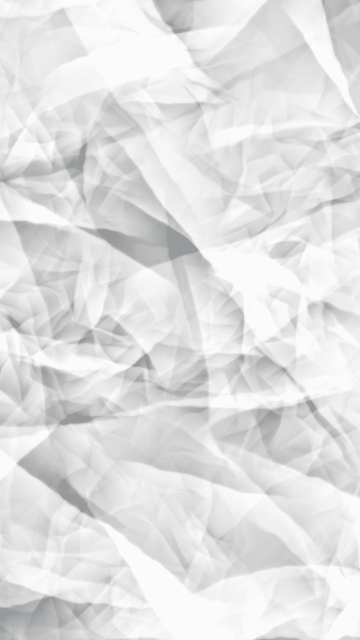
A Shadertoy shader for this texture:

```glsl
// Crumpled white paper: long crossing folds, soft shadows beside them and fine wrinkles.

vec2 hash2(vec2 p) {
    vec3 q = fract(p.xyx * vec3(0.1031, 0.1030, 0.0973));
    q += dot(q, q.yzx + 33.33);
    return fract((q.xx + q.yz) * q.zy) * 2.0 - 1.0;
}

float gradientNoise(vec2 p) {
    vec2 i = floor(p), f = p - i;
    vec2 u = f * f * f * (f * (f * 6.0 - 15.0) + 10.0);
    float a = dot(hash2(i), f);
    float b = dot(hash2(i + vec2(1, 0)), f - vec2(1, 0));
    float c = dot(hash2(i + vec2(0, 1)), f - vec2(0, 1));
    float d = dot(hash2(i + 1.0), f - 1.0);
    return mix(mix(a, b, u.x), mix(c, d, u.x), u.y);
}

vec2 noise2(vec2 p) {
    return vec2(gradientNoise(p), gradientNoise(p + 41.7));
}

// Scattered creases, each bright on one side and dark on the other.
// The shading is a wedge that widens along the crease.
float folds(vec2 p, float scale, float spread) {
    p = p * scale + scale * 7.3;
    vec2 cell = floor(p);
    float shade = 0.0;
    for (int j = -2; j <= 2; j++)
    for (int i = -2; i <= 2; i++) {
        vec2 id = cell + vec2(i, j);
        vec2 offset = p - id - 0.5 - 0.5 * hash2(id);
        vec2 turn = hash2(id + 71.0), kind = hash2(id + 137.0);

        // Two main directions: falling to the right, or rising gently
        float angle = (turn.x > 0.0 ? -0.85 : 0.38) + spread * turn.y;
        float c = cos(angle), s = sin(angle);
        float along = c * offset.x + s * offset.y;
        float across = c * offset.y - s * offset.x + 0.12 * kind.y * along * along;

        float halfLength = 1.05 + 0.45 * fract(kind.y * 7.0);
        float place = clamp(along / halfLength, -1.0, 1.0);
        float taper = 1.0 - smoothstep(0.45, 1.0, abs(place));
        float reach = 1.0 - smoothstep(1.1, 1.9, length(offset));
        float width = mix(0.07, 0.48, 0.5 + 0.5 * place * sign(kind.y));

        float blur = 0.0035 * scale;
        float side = across / sqrt(across * across + blur * blur);
        float strength = kind.x + 0.35 * sign(kind.x);
        float slope = side * exp(-abs(across) / width);
        float line = exp(-abs(across) / (0.006 * scale)) * kind.y;
        shade += taper * reach * (strength * slope + 0.6 * line);
    }
    return shade;
}

// Flat tilted pieces that meet at straight edges.
float planes(vec2 p, float sharpness) {
    vec2 cell = floor(p);
    float lit = 0.0, total = 0.0;
    for (int j = -1; j <= 1; j++)
    for (int i = -1; i <= 1; i++) {
        vec2 id = cell + vec2(i, j);
        vec2 offset = p - id - 0.5 - 0.48 * hash2(id);
        vec2 tilt = hash2(id + 37.0);
        float weight = exp(-sharpness * dot(offset, offset));
        lit += weight * (0.8 * tilt.x + 0.7 * tilt.y * offset.x - 0.4 * offset.y);
        total += weight;
    }
    return lit / total;
}

void mainImage(out vec4 fragColor, in vec2 fragCoord) {
    vec2 p = fragCoord / iResolution.x;
    float height = fragCoord.y / iResolution.y;

    // Slight bends and ragged edges
    vec2 bent = p + 0.045 * noise2(p * 2.7) + 0.016 * noise2(p * 9.0)
                  + 0.006 * noise2(p * 28.0);
    vec2 skewed = vec2(bent.x * 0.8 + bent.y * 0.6, bent.y * 1.2 - bent.x * 1.1);

    // Small wrinkles gather in the middle and in scattered patches
    float band = exp(-pow((height - 0.5 + 0.05 * sin(p.x * 4.0)) / 0.13, 2.0));
    float crumple = clamp(0.38 + 0.5 * band + 1.2 * gradientNoise(p * 3.2 + 7.0), 0.12, 1.0);

    // Folds from broad to fine
    float shade = 1.35 * mix(1.0, 0.55, band) * folds(bent, 2.0, 0.4);
    shade += 1.15 * mix(1.0, 0.7, band) * folds(bent, 4.3, 0.6);
    shade += 1.25 * crumple * folds(bent, 9.0, 1.0);
    shade += 1.0 * crumple * folds(bent, 18.0, 1.6);

    // Flat facets and cloudy tone
    shade += 0.55 * planes(skewed * 2.9 + 3.0, 60.0);
    shade += 0.6 * crumple * planes(skewed * 9.0 + 23.0, 40.0);
    shade += 0.7 * gradientNoise(p * 2.1 + 19.0) + 0.3 * gradientNoise(p * 7.0 + 5.0);

    // Tone curve: wide near-white lights, rarer cool grey shadows
    shade = clamp(shade, -2.6, 2.2);
    float tone = 0.893 + 0.078 * shade - 0.013 * shade * shade;
    tone += 0.014 * gradientNoise(p * 140.0);
    vec3 paper = vec3(min(tone, 0.985));
    paper += vec3(-0.012, 0.0, 0.012) * (1.0 - paper.g);
    fragColor = vec4(paper, 1.0);
}
```
